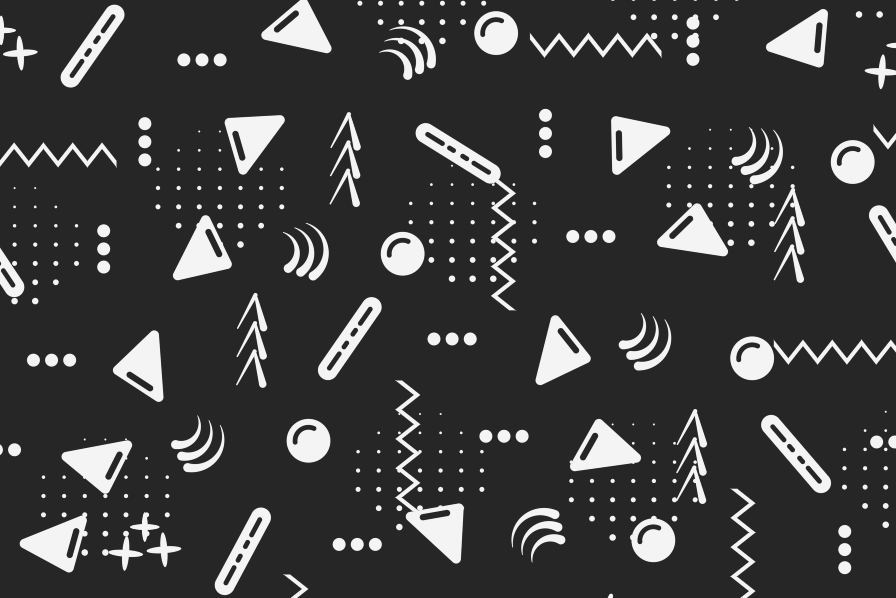
Write a Shadertoy shader that draws this pattern.

```glsl
// Scattered retro shapes: balls, triangles, bars, zigzags and dot patches, pale on charcoal.
#define CELL 0.167          // spacing of the shapes, canvas height = 1
#define JITTER vec2(0.2, 0.32)
#define PATCH_CELL 0.42     // spacing of the dot patches
#define DOT_STEP vec2(0.0345, 0.0315)
#define SOFTNESS 1.3        // edge width in pixels
#define PAPER vec3(0.15)
#define INK vec3(0.955)

const float PI = 3.14159265;
const float FAR = 1e3;

vec3 hash3(vec2 p) {
    vec3 q = fract(p.xyx * vec3(0.1031, 0.1030, 0.0973) + 0.37);
    q += dot(q, q.yxz + 33.33);
    return fract((q.xxy + q.yzz) * q.zyx);
}

vec2 rotate(vec2 p, float a) {
    float c = cos(a), s = sin(a);
    return vec2(c * p.x + s * p.y, c * p.y - s * p.x);
}

// Segment whose radius runs from ra to rb
float taper(vec2 p, vec2 a, vec2 b, float ra, float rb) {
    vec2 ab = b - a;
    float h = clamp(dot(p - a, ab) / dot(ab, ab), 0.0, 1.0);
    return length(p - a - ab * h) - mix(ra, rb, h);
}

// Arc about the angle mid whose stroke radius runs from ra to rb
float taperArc(vec2 p, float r, float mid, float halfSpan, float ra, float rb) {
    float a = mod(atan(p.y, p.x) - mid + PI, 2.0 * PI) - PI;
    a = clamp(a, -halfSpan, halfSpan);
    vec2 onArc = r * vec2(cos(mid + a), sin(mid + a));
    return length(p - onArc) - mix(ra, rb, 0.5 + 0.5 * a / halfSpan);
}

float ellipse(vec2 p, vec2 r) {
    float k = length(p / r);
    return k * (k - 1.0) / max(length(p / (r * r)), 1e-4);
}

float edgeSide(vec2 p, vec2 a, vec2 b) {
    return (b.x - a.x) * (p.y - a.y) - (b.y - a.y) * (p.x - a.x);
}

// Each shape returns (body distance, cut-out distance)
vec2 ball(vec2 p) {
    return vec2(length(p) - 0.0366, taperArc(p, 0.0225, 2.2, 1.05, 0.004, 0.004));
}

vec2 triangle(vec2 p) {
    vec2 a = vec2(-0.041, 0.042), b = vec2(0.041, 0.040), c = vec2(0.020, -0.042);
    float d = min(taper(p, a, b, 0.0, 0.0), min(taper(p, b, c, 0.0, 0.0), taper(p, c, a, 0.0, 0.0)));
    float outside = max(edgeSide(p, a, b), max(edgeSide(p, b, c), edgeSide(p, c, a)));
    d = (outside < 0.0 ? -d : d) - 0.008;
    return vec2(d, taper(p, vec2(-0.021, 0.037), vec2(0.020, 0.036), 0.0052, 0.0052));
}

vec2 bar(vec2 p) {
    p.x = abs(p.x);
    float body = taper(p, vec2(0.0), vec2(0.064, 0.0), 0.0168, 0.0168);
    float longDash = taper(p, vec2(0.031, 0.0), vec2(0.060, 0.0), 0.004, 0.004);
    float shortDash = taper(p, vec2(0.009, 0.0), vec2(0.017, 0.0), 0.004, 0.004);
    return vec2(body, min(longDash, shortDash));
}

float zigzag(vec2 p) {
    const float period = 0.049, height = 0.0155;
    float wave = height * (4.0 * abs(fract(p.x / period + 0.25) - 0.5) - 1.0);
    float slope = 4.0 * height / period;
    float d = abs(p.y - wave) / sqrt(1.0 + slope * slope) - 0.0034;
    return max(d, abs(p.x) - 0.11);
}

float tripleDots(vec2 p) {
    p.x -= 0.0303 * clamp(round(p.x / 0.0303), -1.0, 1.0);
    return length(p) - 0.0108;
}

float crosses(vec2 p) {
    float d = FAR;
    for (float i = -1.0; i < 2.0; i++) {
        vec2 q = p - vec2(0.032 * i, i == 0.0 ? 0.027 : -0.014 + 0.003 * i);
        q = rotate(q, 0.07 * i) / (i == 0.0 ? 0.85 : 1.0);
        d = min(d, min(ellipse(q, vec2(0.029, 0.0058)), ellipse(q, vec2(0.0058, 0.029))));
    }
    return d;
}

float tree(vec2 p) {
    float d = FAR;
    for (float i = 0.0; i < 3.0; i++) {
        vec2 q = p - vec2(0.004 * i - 0.004, 0.076 - 0.047 * i);
        d = min(d, taper(q, vec2(0.0), vec2(-0.024, -0.058), 0.0035, 0.0012));
        d = min(d, taper(q, vec2(0.0), vec2(0.019, -0.053), 0.0022, 0.0062));
    }
    return d;
}

float crescents(vec2 p) {
    float d = FAR;
    for (float i = 0.0; i < 3.0; i++) {
        vec2 q = p - vec2(0.024, 0.024) + vec2(0.012, 0.011) * i;
        d = min(d, taperArc(q, 0.034 + 0.008 * i, 4.0, 1.1, 0.0075, 0.0006));
    }
    return d;
}

// Picks a shape so that wide ones sit beside small ones
vec2 shape(vec2 p, float slot, vec3 rnd) {
    vec2 turned = rotate(p, 2.0 * PI * rnd.x);
    vec2 upright = rnd.y > 0.66 ? p.yx : p;
    float tilt = mix(0.5, 1.2, rnd.x) * (rnd.z > 0.4 ? 1.0 : -1.0);
    if (slot < 0.5) return vec2(zigzag(upright), FAR);
    if (slot == 1.0 || slot == 5.0) return vec2(tripleDots(upright), FAR);
    if (slot == 2.0 || slot == 6.0) return triangle(turned);
    if (slot == 3.0) return vec2(rnd.z > 0.5 ? crosses(p) : tree(rotate(p, -0.1)), FAR);
    if (slot == 4.0) return bar(rotate(p, tilt));
    if (slot == 7.0 && rnd.y > 0.45) return vec2(crescents(turned), FAR);
    return ball(p);
}

// Round patch of dots that grow downwards
float dotPatch(vec2 p) {
    p.x += 0.5 * PATCH_CELL * mod(floor(p.y / PATCH_CELL), 2.0);
    vec2 id = floor(p / PATCH_CELL);
    p -= (id + 0.5) * PATCH_CELL + 0.17 * (hash3(id + 71.0).xy - 0.5);
    vec2 k = clamp(round(p / DOT_STEP), -3.0, 3.0);
    float radius = mix(0.0054, 0.0016, (k.y + 3.0) / 6.0);
    return length(k) < 3.4 ? length(p - k * DOT_STEP) - radius : FAR;
}

void mainImage(out vec4 fragColor, in vec2 fragCoord) {
    vec2 p = fragCoord / iResolution.y;
    float body = dotPatch(p), cut = FAR;

    // Nearest shape among the surrounding staggered cells
    float row0 = floor(p.y / CELL);
    for (float j = -1.0; j < 2.0; j++) {
        float row = row0 + j, stagger = 0.5 * mod(row, 2.0);
        float col0 = floor(p.x / CELL - stagger);
        for (float i = -1.0; i < 2.0; i++) {
            vec2 id = vec2(col0 + i, row);
            vec2 centre = id + vec2(stagger, 0.0) + 0.5 + JITTER * (hash3(id + 19.0).xy - 0.5);
            float slot = mod(id.x + 4.0 * id.y + 2.0, 9.0);
            vec2 d = shape(p - centre * CELL, slot, hash3(id + 43.0));
            body = min(body, d.x);
            cut = min(cut, d.y);
        }
    }

    float edge = 0.5 * SOFTNESS / iResolution.y;
    float ink = 1.0 - smoothstep(-edge, edge, max(body, -cut));
    fragColor = vec4(mix(PAPER, INK, ink), 1.0);
}
```
